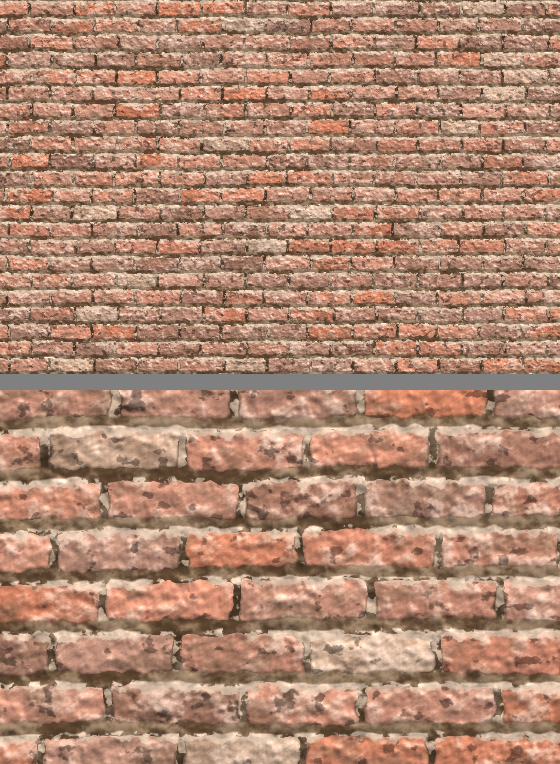
Top: the whole. Bottom: its middle third, enlarged.
Give the GLSL for this texture, as a WebGL 2 fragment shader.

```glsl
#version 300 es
precision highp float;
// Weathered brick wall in running bond: 22 courses of 13 bricks, half a brick
// apart. Jittered rounded boxes give the bricks; value noise wears their faces
// and crumbles the mortar, lit from above so each course shades the joint below.

uniform vec2 u_resolution;
out vec4 fragColor;

const float BRICK_PITCH = 2.533;  // brick length in course heights

float hash(vec2 p) {
  vec3 q = fract(vec3(p.xyx) * vec3(0.1031, 0.1030, 0.0973));
  q += dot(q, q.yzx + 33.33);
  return fract((q.x + q.y) * q.z);
}

float noise(vec2 p) {
  vec2 i = floor(p), f = fract(p);
  f = f * f * (3.0 - 2.0 * f);
  return mix(mix(hash(i), hash(i + vec2(1, 0)), f.x),
             mix(hash(i + vec2(0, 1)), hash(i + 1.0), f.x), f.y);
}

float fbm(vec2 p) {
  float sum = 0.0, amp = 0.53;
  for (int i = 0; i < 4; i++) {
    sum += amp * noise(p);
    p = mat2(1.6, 1.2, -1.2, 1.6) * p + 17.3;
    amp *= 0.5;
  }
  return sum;
}

// Position of the head joint to the left of a brick
float jointAt(float column, float row) {
  return column + 0.11 * (hash(vec2(column, row) + 61.0) - 0.5);
}

float roundedBox(vec2 p, vec2 halfSize, float radius) {
  vec2 d = abs(p) - halfSize + radius;
  return length(max(d, 0.0)) + min(max(d.x, d.y), 0.0) - radius;
}

vec3 brickColor(vec2 id) {
  float tone = hash(id + 3.0), fade = hash(id + 27.0), rare = hash(id + 91.0);
  vec3 c = mix(vec3(0.59, 0.43, 0.36), vec3(0.77, 0.51, 0.41), smoothstep(0.0, 0.7, tone));
  c = mix(c, vec3(0.72, 0.56, 0.49), 0.65 * fade);
  c = mix(c, vec3(0.79, 0.46, 0.33), 0.6 * step(0.88, rare));
  c = mix(c, vec3(0.80, 0.70, 0.60), 0.7 * step(rare, 0.04));
  return c * (0.95 + 0.14 * hash(id + 140.0));
}

void main() {
  vec2 p = gl_FragCoord.xy / u_resolution * vec2(13.0 * BRICK_PITCH, 22.0);
  float px = 22.0 / u_resolution.y;

  // Surface grain and its slope toward the light
  float grain = fbm(p * vec2(4.2, 5.2));
  float slope = grain - fbm((p + vec2(0.04, 0.08)) * vec2(4.2, 5.2));
  float crumbs = fbm(p * 5.5 + 50.0);
  float patches = fbm(p * vec2(0.9, 1.5) + 80.0);

  // Courses sag slightly and have ragged edges
  vec2 w = p;
  w.y += 0.14 * (noise(p * 0.45 + 9.0) - 0.5);
  w += 0.09 * (vec2(noise(p * 4.5), noise(p * 4.5 + 40.0)) - 0.5);

  // Find the brick between its two jittered joints
  float row = floor(w.y);
  float x = w.x / BRICK_PITCH - mix(0.17, 0.70, mod(row, 2.0));
  float column = floor(x);
  if (x < jointAt(column, row)) column -= 1.0;
  else if (x > jointAt(column + 1.0, row)) column += 1.0;
  float left = jointAt(column, row), right = jointAt(column + 1.0, row);
  vec2 id = vec2(column, row);
  vec2 local = vec2((x - 0.5 * (left + right)) * BRICK_PITCH, w.y - row - 0.5);
  vec2 halfSize = vec2(0.5 * (right - left) * BRICK_PITCH - 0.085,
                       0.365 + 0.04 * (hash(id + 11.0) - 0.5));
  float d = roundedBox(local - vec2(0.0, 0.01), halfSize, 0.08);
  d += 0.10 * (crumbs - 0.5);

  // Mortar: shaded recess with broken pale crumbs along each brick top
  vec3 paleMortar = vec3(0.86, 0.76, 0.67) * (0.82 + 0.36 * grain);
  vec3 shade = mix(vec3(0.36, 0.27, 0.19), vec3(0.60, 0.50, 0.40),
                   smoothstep(0.35, 0.65, 0.5 * (grain + patches)));
  float ledge = smoothstep(0.22, 0.28, local.y) * (1.0 - smoothstep(0.43, 0.48, local.y));
  ledge *= smoothstep(0.40, 0.52, crumbs + 0.6 * (patches - 0.45));
  float headJoint = smoothstep(-0.02, 0.02, abs(local.x) - halfSize.x)
                  * (1.0 - smoothstep(0.30, 0.40, abs(local.y)));
  float filled = 0.75 * smoothstep(0.48, 0.58, crumbs + 0.3 * (patches - 0.5));
  vec3 mortar = mix(shade, paleMortar, max(ledge, headJoint * filled));
  mortar *= 1.0 - 0.25 * headJoint * (1.0 - filled);

  // Brick face: lime bloom, stains, fine pits and a lit upper edge
  vec3 face = brickColor(id);
  float bloom = smoothstep(0.46, 0.70, 0.6 * grain + 0.4 * patches);
  face = mix(face, vec3(0.87, 0.76, 0.69), 0.65 * bloom);
  float stain = smoothstep(0.52, 0.70, fbm(p * vec2(1.8, 3.0) + 200.0));
  face = mix(face, vec3(0.52, 0.40, 0.32), 0.5 * stain);
  face *= 1.0 - 0.35 * smoothstep(0.64, 0.74, fbm(p * vec2(3.6, 4.6) + 300.0));
  face *= 1.0 + 0.85 * slope;
  face *= 1.05 + 0.22 * local.y;

  // Broken pale lip above, thin shadow line below and on one side
  float lip = smoothstep(0.27, 0.32, local.y + 0.3 * (crumbs - 0.5));
  face = mix(face, paleMortar * 1.04, 0.8 * lip * smoothstep(0.3, 0.5, patches + 0.4 * (grain - 0.4)));
  float underside = smoothstep(-0.06, 0.0, d) * step(local.y, 0.1);
  face *= 1.0 - 0.25 * underside;

  float cover = 1.0 - smoothstep(-0.5 * px, 0.5 * px, d);
  vec3 color = mix(mortar * (1.0 + 0.6 * slope), face, cover);
  fragColor = vec4(clamp(color, 0.0, 1.0), 1.0);
}
```
